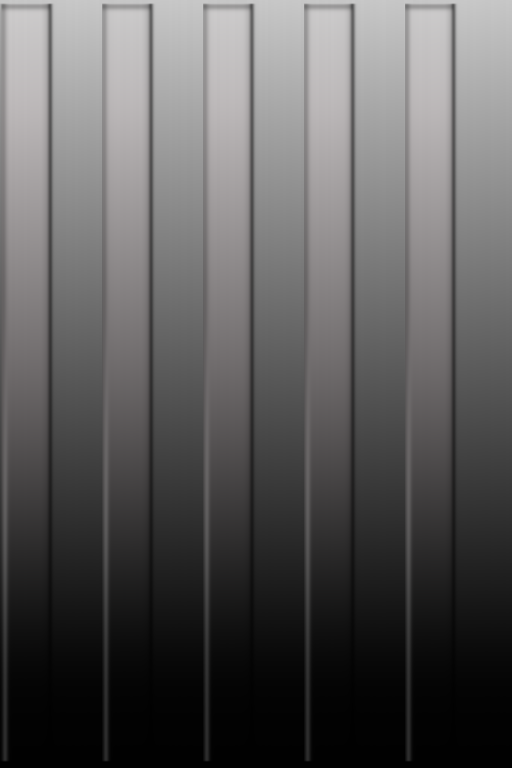
Give the GLSL for this pattern, as a Shadertoy shader.

```glsl
// Five tall inset slats over a grey gradient that falls from light to black.
// One slat profile is repeated across the width; soft Gaussian bands shade its
// rims, and the left rim turns from shadow to highlight lower down.

float hash(float n) {
    return fract(sin(n * 91.37) * 4375.85);
}

// Soft line of the given half width, centred on zero distance
float band(float d, float halfWidth) {
    d /= halfWidth;
    return exp(-d * d);
}

// Edge coverage: zero outside, one inside
float cover(float d, float softness) {
    return smoothstep(-softness, softness, d);
}

// Linear fall of grey with a smooth landing on black
float fallingGrey(float depth) {
    float g = 0.78 - 0.885 * depth;
    return 0.5 * (g + sqrt(g * g + 0.002));
}

void mainImage(out vec4 fragColor, in vec2 fragCoord) {
    vec2 uv = fragCoord / iResolution.xy;
    float aspect = iResolution.y / iResolution.x;
    float depth = 1.0 - uv.y;
    float soft = max(0.0025, 0.75 / iResolution.x);

    // Repeat: five slats, with the gap running on past the last one
    float pitch = 0.197;
    float slat = clamp(floor((uv.x - 0.003) / pitch), 0.0, 4.0);
    float left = uv.x - 0.003 - slat * pitch;
    float right = 0.095 - left;
    float top = (depth - 0.005) * aspect;
    float bottom = (uv.y - 0.009) * aspect;

    float column = cover(left, soft) * cover(right, soft);
    float span = cover(top, soft) * cover(bottom, soft);

    // Background and the warmer, lighter slat face
    float grey = fallingGrey(depth);
    vec3 color = vec3(grey);
    float lift = mix(0.025, 0.068, smoothstep(0.0, 0.16, depth))
               * (1.0 - smoothstep(0.45, 0.85, depth));
    lift += 0.008 * (hash(slat + 3.0) - 0.5) * grey;
    vec3 face = color + lift * vec3(1.14, 0.92, 0.96);
    color = mix(color, face, column * span);

    // Shadowed rims
    float lower = smoothstep(0.35, 0.75, depth);
    float leftShade = 0.24 * band(left - 0.003, 0.007) * (1.0 - lower);
    float rightShade = 0.44 * band(right, 0.0045) + 0.1 * band(right - 0.005, 0.008);
    float topShade = 0.25 * band(top - 0.005, 0.007) * column;
    color *= 1.0 - span * leftShade;
    color *= 1.0 - span * rightShade;
    color *= 1.0 - span * topShade;

    // Highlight along the lower left rim
    color += 0.17 * lower * span * band(left - 0.007, 0.0055);

    // Faint vertical streaks
    float streak = hash(floor(uv.x * 170.0)) - 0.5;
    color += 0.01 * streak * grey;

    fragColor = vec4(clamp(color, 0.0, 1.0), 1.0);
}
```
